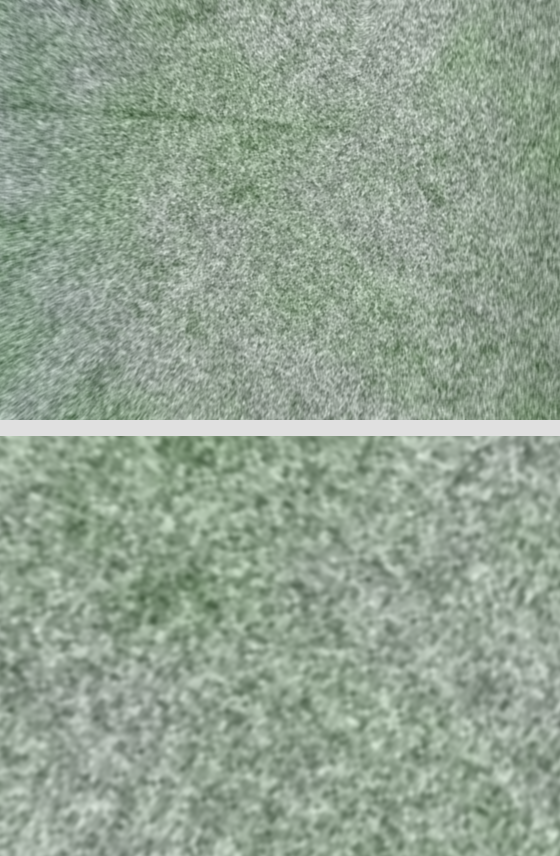
Top, the full canvas; bottom, a detail of the centre.
This texture is drawn by a WebGL 1 fragment shader. Its source:

```glsl
precision highp float;

uniform vec2 u_resolution;

const vec3 DRY_GRASS = vec3(0.598, 0.640, 0.602);
const vec3 LUSH_GRASS = vec3(0.541, 0.624, 0.527);
const vec3 COOL_TINT = vec3(-0.016, -0.004, 0.010);
const vec2 FOCUS = vec2(0.72, 0.56);
const mat2 TURN = mat2(0.80, 0.60, -0.60, 0.80);
const mat2 SLANT = mat2(0.92, 0.39, -0.39, 0.92);

float hash(vec2 cell) {
  vec3 h = fract(cell.xyx * 0.1031);
  h += dot(h, h.yzx + 33.33);
  return fract((h.x + h.y) * h.z);
}

float noise(vec2 p) {
  vec2 cell = floor(p);
  vec2 f = fract(p);
  f = f * f * (3.0 - 2.0 * f);
  float low = mix(hash(cell), hash(cell + vec2(1.0, 0.0)), f.x);
  float high = mix(hash(cell + vec2(0.0, 1.0)), hash(cell + 1.0), f.x);
  return mix(low, high, f.y);
}

float fbm(vec2 p) {
  float sum = 0.0;
  float weight = 0.533;
  for (int i = 0; i < 4; i++) {
    sum += weight * noise(p);
    p = TURN * p * 2.0 + 17.3;
    weight *= 0.5;
  }
  return sum;
}

// Fine blades in three differently turned layers, centred on zero
float blades(vec2 p) {
  float fine = noise(TURN * p * 225.0 + 41.0);
  float crossed = noise(SLANT * p * 195.0 + 83.0);
  float coarse = noise(p * SLANT * 105.0 + 7.0);
  return 0.46 * fine + 0.46 * crossed + 0.32 * coarse - 0.62;
}

// Lens smear: toward the focus on the left, upright on the right
vec2 smearDirection(vec2 p) {
  vec2 inward = vec2(max(FOCUS.x - p.x, 0.15), FOCUS.y - p.y);
  float rightSide = smoothstep(0.0, 0.4, p.x - FOCUS.x);
  return normalize(mix(inward, vec2(0.05, 1.0), rightSide));
}

float smearedBlades(vec2 p, float amount) {
  vec2 stride = smearDirection(p) * mix(0.0007, 0.0027, amount);
  float sum = 0.0;
  for (int i = -2; i <= 2; i++) {
    sum += blades(p + stride * float(i));
  }
  return sum / 5.0;
}

// Faint worn line sinking to the right
float trail(vec2 p) {
  float centre = 0.745 - 0.045 * p.x - 0.03 * p.x * p.x;
  centre += 0.012 * (noise(p * 9.0) - 0.5);
  float line = 1.0 - smoothstep(0.001, 0.020, abs(p.y - centre));
  float broken = smoothstep(0.2, 0.7, noise(p * vec2(13.0, 20.0) + 5.0));
  return line * (0.5 + 0.5 * broken) * (1.0 - smoothstep(0.6, 1.1, p.x));
}

// Scattered small shadows gathered into loose groups
float tufts(vec2 p) {
  float groups = smoothstep(0.5, 0.75, noise(p * 5.0 + 31.0));
  return groups * smoothstep(0.52, 0.75, fbm(p * 24.0 + 3.0));
}

void main() {
  vec2 p = gl_FragCoord.xy / u_resolution.y;
  float aspect = u_resolution.x / u_resolution.y;
  float leftEdge = 1.0 - smoothstep(0.0, 0.5, p.x);
  float rightEdge = smoothstep(aspect - 0.3, aspect, p.x + 0.08 * (0.5 - p.y));
  float smear = smoothstep(0.2, 0.8, length((p - FOCUS) * vec2(1.0, 0.9)));
  float worn = trail(p);
  float shade = tufts(p);

  // Pale dry ground with broad green patches
  float green = smoothstep(0.30, 0.80, fbm(p * 4.4 + vec2(2.0, 9.0)));
  green += 0.8 * (fbm(p * 11.0 + 50.0) - 0.5);
  green += 0.5 * rightEdge + 0.35 * shade + 0.25 * worn;
  vec3 color = mix(DRY_GRASS, LUSH_GRASS, clamp(green, 0.0, 1.3));
  color += COOL_TINT * leftEdge;

  // Broad light, mottling and local shadows
  float light = 0.022 - 0.030 * smear - 0.045 * rightEdge;
  light += 0.020 * smoothstep(0.5, 1.0, p.y) * smoothstep(0.4, 0.9, p.x);
  light -= 0.030 * leftEdge * smoothstep(0.5, 0.9, p.y);
  light += 0.10 * (fbm(p * 13.0 + 70.0) - 0.5);
  light -= 0.095 * worn + 0.07 * shade;

  // Blade texture, softer toward the edges
  float grain = smearedBlades(p, smear) * mix(0.49, 0.56, smear);
  color += light + grain * vec3(1.0, 0.98, 1.0);
  gl_FragColor = vec4(clamp(color, 0.0, 1.0), 1.0);
}
```
